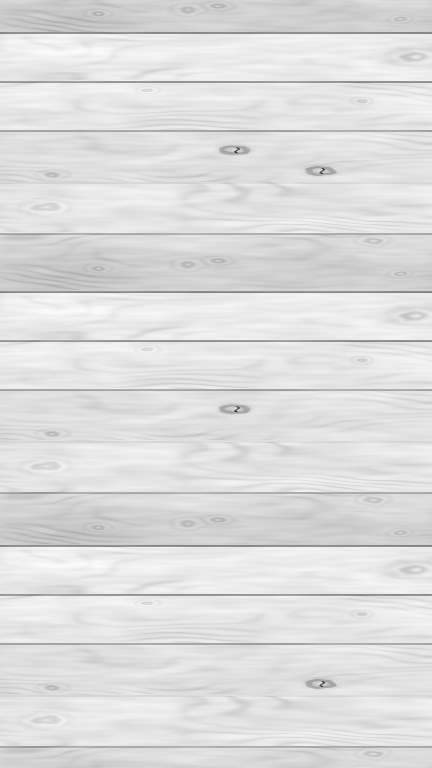
This texture is drawn by a Shadertoy shader. Its source:

```glsl
// Lengths are fractions of the canvas height; depth runs down from the top.
const float TILE_TOP[5] = float[5](-0.290, 0.0417, 0.379, 0.7096, 1.047);
const float PLANK_TOP[5] = float[5](0.0, 0.0638, 0.1276, 0.1953, 0.2617);
const float PLANK_TONE[5] = float[5](0.925, 0.915, 0.885, 0.908, 0.870);
const float SEAM_DARK[5] = float[5](0.50, 0.42, 0.30, 0.07, 0.24);
const float SEAM_HALF_WIDTH = 0.0013;
const float RING_DARK = 0.085;
const float FIBRE_CONTRAST = 0.085;
const float MOTTLE_CONTRAST = 0.07;
const float KNOT_DARK = 0.13;
const float RIM_DARK = 0.24;
const float CRACK_DARK = 0.5;
const float LAST_PLANK_SHADE = 0.075;

// Knot centre across, depth in tile, half length; the first two are cracked eyes.
const int KNOT_COUNT = 12;
const int EYE_COUNT = 2;
const float KNOT_FLATNESS = 0.32;
const vec3 KNOTS[KNOT_COUNT] = vec3[KNOT_COUNT](
    vec3(0.306, 0.154, 0.018), vec3(0.417, 0.181, 0.018),
    vec3(0.068, 0.186, 0.016), vec3(0.245, 0.303, 0.019),
    vec3(0.284, 0.298, 0.016), vec3(0.128, 0.308, 0.014),
    vec3(0.521, 0.315, 0.013), vec3(0.540, 0.033, 0.028),
    vec3(0.193, 0.076, 0.012), vec3(0.471, 0.090, 0.012),
    vec3(0.060, 0.228, 0.026), vec3(0.485, 0.272, 0.018));

vec2 hashGradient(vec2 cell) {
    float angle = 6.2832 * fract(sin(dot(cell, vec2(127.1, 311.7))) * 43758.5);
    return vec2(cos(angle), sin(angle));
}

float gradientNoise(vec2 p) {
    vec2 i = floor(p), f = fract(p);
    vec2 u = f * f * f * (f * (f * 6.0 - 15.0) + 10.0);
    vec2 e = vec2(0.0, 1.0);
    float top = mix(dot(hashGradient(i), f), dot(hashGradient(i + e.yx), f - e.yx), u.x);
    float bottom = mix(dot(hashGradient(i + e), f - e), dot(hashGradient(i + 1.0), f - 1.0), u.x);
    return mix(top, bottom, u.y);
}

int plankAt(float depth) {
    int plank = 0;
    for (int i = 1; i < 5; i++) if (depth >= PLANK_TOP[i]) plank = i;
    return plank;
}

float seamLine(float offset, float pixel) {
    return 1.0 - smoothstep(0.0, SEAM_HALF_WIDTH + 0.6 * pixel, abs(offset - SEAM_HALF_WIDTH));
}

// Each eye is missing from one of the tiles.
bool knotHidden(int knot, int tile) {
    return (knot == 0 && tile == 3) || (knot == 1 && tile == 2);
}

void mainImage(out vec4 fragColor, in vec2 fragCoord) {
    float pixel = 1.0 / iResolution.y;
    float x = fragCoord.x * pixel;
    float depth = 1.0 - fragCoord.y * pixel;

    int tile = 0;
    for (int i = 1; i < 4; i++) if (depth >= TILE_TOP[i]) tile = i;
    float y = depth - TILE_TOP[tile];
    int plank = plankAt(y);
    float seed = 17.3 * float(plank);

    // Knots part the grain around them and add their own rings
    float grainY = y, knotShade = 0.0;
    float wobble = gradientNoise(vec2(x * 60.0, y * 150.0));
    for (int i = 0; i < KNOT_COUNT; i++) {
        vec3 knot = KNOTS[i];
        if (knotHidden(i, tile) || plankAt(knot.y) != plank) continue;
        vec2 q = (vec2(x, y) - knot.xy) / (knot.z * vec2(1.0, KNOT_FLATNESS));
        float r = length(q) + 0.35 * wobble;
        float reach = exp(-0.35 * dot(q, q));
        grainY -= 0.8 * (y - knot.y) * reach;
        knotShade += KNOT_DARK * exp(-0.8 * r * r) * (0.5 - 0.5 * cos(7.0 * r));
        if (i < EYE_COUNT) {
            knotShade += RIM_DARK * (1.0 - smoothstep(0.1, 0.4, abs(r - 0.85)));
            float crack = abs(q.x - 0.15 + 0.12 * sin(5.0 * q.y));
            knotShade += CRACK_DARK * (1.0 - smoothstep(0.03, 0.15, crack))
                       * (1.0 - smoothstep(0.5, 0.8, abs(q.y)));
        }
    }

    // Growth rings: contours of stretched noise, faded where too fine
    vec2 grain = vec2(x, grainY);
    float phase = 60.0 * grainY + 5.0 * gradientNoise(grain * vec2(3.8, 23.0) + seed)
                + 0.5 * gradientNoise(grain * vec2(14.0, 70.0) + seed);
    float ring = pow(0.5 + 0.5 * cos(6.2832 * phase), 3.0);
    ring *= 1.0 - smoothstep(0.25, 0.65, fwidth(phase));
    ring *= smoothstep(-0.25, 0.45, gradientNoise(grain * vec2(5.0, 30.0) + seed + 40.0));

    float fibre = 0.5 * gradientNoise(grain * vec2(9.0, 95.0) + seed)
                + 0.5 * gradientNoise(grain * vec2(22.0, 210.0) + seed);
    float mottle = gradientNoise(vec2(x * 4.0, y * 28.0) + seed + 80.0);

    // Plank tone, grain and shading
    float grey = PLANK_TONE[plank] + FIBRE_CONTRAST * fibre + MOTTLE_CONTRAST * mottle;
    grey -= RING_DARK * ring + knotShade;
    grey -= LAST_PLANK_SHADE * smoothstep(PLANK_TOP[4], TILE_TOP[2] - TILE_TOP[1], y);

    // Seams inside the tile, then between tiles
    for (int i = 1; i < 5; i++) grey -= SEAM_DARK[i] * seamLine(y - PLANK_TOP[i], pixel);
    for (int i = 1; i < 4; i++) grey -= SEAM_DARK[0] * seamLine(depth - TILE_TOP[i], pixel);

    fragColor = vec4(vec3(clamp(grey, 0.0, 1.0)), 1.0);
}
```
